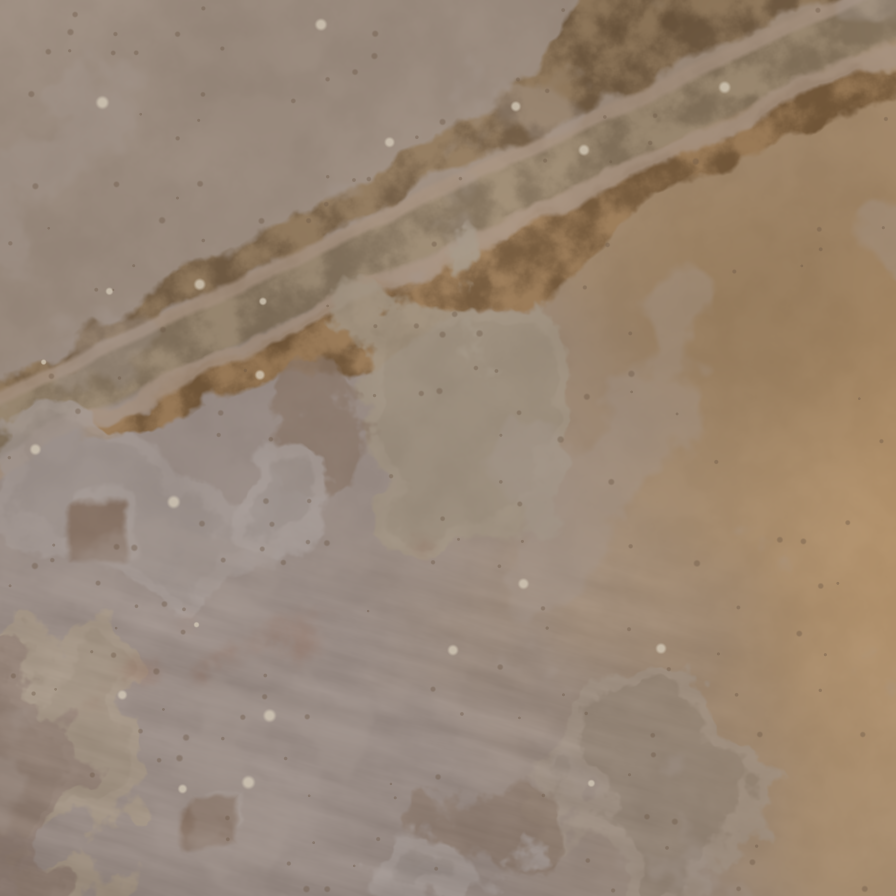
A Shadertoy shader for this texture:

```glsl
// Weathered stone slab: diagonal brown veins, flaking pale film and an amber stain.

float hash(vec2 p) {
    p = fract(p * vec2(123.34, 456.21));
    p += dot(p, p + 45.32);
    return fract(p.x * p.y);
}

float noise(vec2 p) {
    vec2 i = floor(p), f = fract(p);
    f = f * f * (3.0 - 2.0 * f);
    vec2 e = vec2(0.0, 1.0);
    return mix(mix(hash(i), hash(i + e.yx), f.x),
               mix(hash(i + e.xy), hash(i + e.yy), f.x), f.y);
}

float fbm(vec2 p) {
    float sum = 0.0, amp = 0.5;
    for (int i = 0; i < 5; i++) {
        sum += amp * noise(p);
        p = mat2(1.6, 1.2, -1.2, 1.6) * p + 7.3;
        amp *= 0.5;
    }
    return sum / 0.97;
}

vec2 rotate(vec2 p, float a) {
    return mat2(cos(a), -sin(a), sin(a), cos(a)) * p;
}

float fill(float d, float soft) { return smoothstep(soft, -soft, d); }

float band(float h, float low, float high, float soft) {
    return smoothstep(low - soft, low + soft, h) * smoothstep(high + soft, high - soft, h);
}

float ellipse(vec2 p, vec2 r) { return (length(p / r) - 1.0) * min(r.x, r.y); }

float box(vec2 p, vec2 halfSize) {
    vec2 d = abs(p) - halfSize;
    return length(max(d, 0.0)) + min(max(d.x, d.y), 0.0);
}

// Flat patch with a thin bright rim along its edge
vec3 flake(vec3 base, float d, vec3 tint, float opacity, float rim) {
    base = mix(base, tint, opacity * fill(d, 0.005));
    return base + rim * vec3(0.05, 0.05, 0.052) * band(d, -0.022, 0.0, 0.005);
}

// Small square pit with pale film curling over its top right corner
vec3 pit(vec3 base, vec2 p, float rag) {
    float d = box(p, vec2(0.029, 0.031)) + rag * 0.35;
    float lip = box(p - vec2(0.009, 0.010), vec2(0.031, 0.030)) + rag * 0.6;
    base = mix(base, vec3(0.64, 0.60, 0.58), 0.75 * fill(lip, 0.005));
    float fade = smoothstep(-0.055, 0.0, p.y);
    return mix(base, vec3(0.51, 0.43, 0.375), fill(d, 0.005) * (0.45 + 0.5 * fade));
}

float specks(vec2 p, float cells, float radius, float density) {
    vec2 id = floor(p * cells);
    vec2 jitter = 0.25 + 0.5 * vec2(hash(id + 3.1), hash(id + 8.7));
    float r = radius * (0.4 + 0.6 * hash(id + 5.9));
    float dist = length(fract(p * cells) - jitter) / cells;
    return step(hash(id + 1.7), density) * smoothstep(r, r * 0.4, dist);
}

// Soft ground colours, warmer towards the right
vec3 ground(vec2 p, float cloud, float above) {
    float warmth = smoothstep(0.36, 1.0, p.x + 0.5 * (cloud - 0.5) + 0.12 * (p.y - 0.4));
    vec3 below = mix(vec3(0.59, 0.54, 0.515), vec3(0.625, 0.53, 0.425), warmth);
    vec3 col = mix(below, vec3(0.605, 0.545, 0.495), above);
    float glow = exp(-dot((p - vec2(1.04, 0.44)) * vec2(4.5, 2.8), (p - vec2(1.04, 0.44)) * vec2(4.5, 2.8)));
    col = mix(col, vec3(0.69, 0.55, 0.385), 0.75 * glow);
    float stain = exp(-pow(length((p - vec2(0.82, 0.66)) * vec2(5.0, 6.0)), 2.0));
    return mix(col, vec3(0.56, 0.455, 0.33), 0.65 * stain * (0.5 + cloud));
}

vec3 veins(vec3 base, vec2 p, float rag, float grain) {
    float h = p.y - 0.465 * p.x - 0.56 + rag * 0.12;
    float edge = rag * 0.55;
    float upper = 0.026 + 0.085 * p.x + 0.22 * smoothstep(0.55, 0.85, p.x);
    float bulge = 0.045 * exp(-pow((p.x - 0.39) / 0.12, 2.0))
                + 0.048 * exp(-pow((p.x - 0.61) / 0.07, 2.0));
    float lower = -0.106 - bulge - 0.012 * p.x;
    float start = smoothstep(0.07, 0.095, p.x + edge);
    vec3 brown = mix(vec3(0.43, 0.345, 0.25), vec3(0.56, 0.465, 0.35), grain);
    vec3 rust = mix(vec3(0.44, 0.335, 0.22), vec3(0.59, 0.465, 0.325), grain);
    vec3 olive = mix(vec3(0.49, 0.425, 0.34), vec3(0.59, 0.52, 0.425), grain);
    base = mix(base, olive, 0.9 * band(h, -0.068, 0.0, 0.006));
    base = mix(base, brown, 0.92 * band(h + edge, 0.006, upper, 0.006));
    base = mix(base, rust, 0.95 * start * band(h + edge, lower, -0.078, 0.005));
    vec3 pale = vec3(0.635, 0.555, 0.485);
    base = mix(base, pale, 0.85 * band(h, -0.010, 0.006, 0.004));
    return mix(base, pale, 0.85 * band(h + rag * 0.25, -0.086, -0.066, 0.004));
}

void mainImage(out vec4 fragColor, in vec2 fragCoord) {
    vec2 p = fragCoord / iResolution.xy;
    float cloud = fbm(p * 4.0 + 2.0);
    float rag = (fbm(p * 15.0 + 11.0) - 0.5) * 0.12;
    float grain = smoothstep(0.25, 0.72, fbm(p * 32.0));
    float brushed = fbm(rotate(p, -0.28) * vec2(7.0, 50.0));
    float above = smoothstep(-0.05, 0.05, p.y - 0.465 * p.x - 0.56);

    vec3 col = ground(p, cloud, above);
    vec3 film = vec3(0.605, 0.565, 0.545), umber = vec3(0.535, 0.46, 0.405);
    col = veins(col, p, rag, grain);

    // Flakes and bare patches below the veins
    col = flake(col, box(rotate(p - vec2(0.52, 0.54), 0.1), vec2(0.125, 0.135)) + rag, vec3(0.60, 0.548, 0.48), 0.85, 0.35);
    col = flake(col, ellipse(p - vec2(0.525, 0.68), vec2(0.032, 0.055)) + rag, vec3(0.60, 0.55, 0.485), 0.9, 0.4);
    col = flake(col, ellipse(p - vec2(0.37, 0.50), vec2(0.05, 0.085)) + rag, umber, 0.75, 0.0);
    col = flake(col, ellipse(rotate(p - vec2(0.14, 0.44), -0.35), vec2(0.21, 0.075)) + rag, film, 0.7, 0.4);
    col = flake(col, ellipse(p - vec2(0.32, 0.43), vec2(0.07, 0.06)) + rag, film, 0.85, 0.6);
    col = flake(col, ellipse(p - vec2(0.73, 0.13), vec2(0.11, 0.13)) + rag * 1.3, vec3(0.575, 0.52, 0.465), 0.7, 0.8);
    col = flake(col, ellipse(p - vec2(0.54, 0.07), vec2(0.075, 0.045)) + rag, umber, 0.6, 0.0);
    col = flake(col, ellipse(p - vec2(0.48, 0.03), vec2(0.08, 0.035)) + rag, film, 0.85, 0.6);
    col = flake(col, ellipse(p - vec2(0.07, 0.17), vec2(0.075, 0.14)) + rag * 1.4, vec3(0.62, 0.56, 0.48), 0.65, 0.4);
    col = flake(col, ellipse(p - vec2(0.0, 0.13), vec2(0.08, 0.12)) + rag * 1.4, vec3(0.54, 0.47, 0.43), 0.8, 0.3);
    col = pit(col, p - vec2(0.108, 0.405), rag);
    col = pit(col, p - vec2(0.24, 0.085), rag);

    // Rusty smear, brushed streaks and fine mottling
    float smear = fill(ellipse(rotate(p - vec2(0.26, 0.275), 0.45), vec2(0.09, 0.02)) + rag, 0.02);
    col = mix(col, vec3(0.55, 0.43, 0.37), 0.45 * smear * grain);
    float brushZone = smoothstep(0.45, 0.3, p.y) * smoothstep(0.95, 0.6, p.x);
    col += (brushed - 0.5) * 0.10 * brushZone;
    col += (cloud - 0.5) * 0.09 + (grain - 0.5) * 0.014;
    col = mix(col, vec3(0.64, 0.59, 0.56), 0.35 * smoothstep(0.60, 0.68, fbm(p * 8.0 + 31.0)));

    // Scattered mineral specks
    col = mix(col, vec3(0.42, 0.34, 0.27), 0.4 * specks(p, 42.0, 0.005, 0.10));
    col = mix(col, vec3(0.82, 0.78, 0.71), 0.8 * specks(p + 0.37, 13.0, 0.009, 0.07));
    fragColor = vec4(col, 1.0);
}
```
